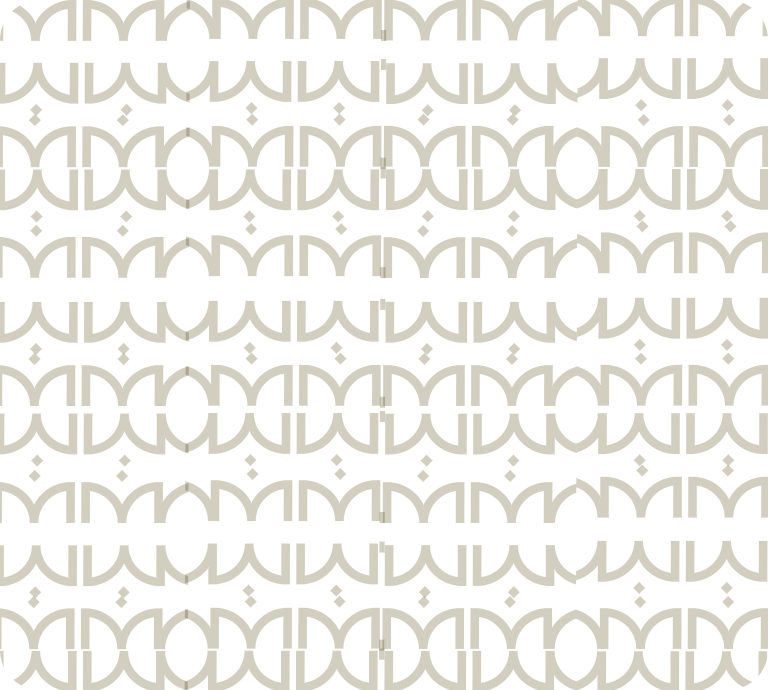
A Shadertoy shader for this pattern:

```glsl
#define CANVAS_WIDTH 768.0
#define COLUMN_PERIOD 389.5
#define ROW_PERIOD 241.0
#define LENS_AXIS 188.3
#define MOTIF_PITCH 88.0
#define RADIUS 36.5
#define HALF_STROKE 4.3
#define DIAMOND_SIZE 6.0
#define CORNER_RADIUS 40.0
#define ROW_ENDS vec4(12.0, 116.0, 118.0, 227.0)
#define PAPER vec3(1.0)
#define INK vec3(0.825, 0.812, 0.757)

float hash(vec2 p) {
    vec3 q = fract(vec3(p.xyx) * 0.1031);
    q += dot(q, q.yzx + 33.33);
    return fract((q.x + q.y) * q.z);
}

float boxDistance(vec2 p, vec2 halfSize) {
    vec2 q = abs(p) - halfSize;
    return max(q.x, q.y);
}

float ring(vec2 p) {
    return abs(length(p) - RADIUS) - HALF_STROKE;
}

// Two mirrored quarter arcs with upright bars, standing on y = 0
float archPair(vec2 p) {
    vec2 q = vec2(abs(p.x) - RADIUS, p.y);
    return min(max(ring(q), q.x), abs(q.x) - HALF_STROKE);
}

// One half-panel row: x runs outward from the lens axis, y from the free end
float panelRow(vec2 p, vec2 id, float spread, float overlap) {
    float first = 63.5 + spread;
    float index = clamp(round((p.x - first) / MOTIF_PITCH), 0.0, 1.0);
    vec2 local = vec2(p.x - first - index * MOTIF_PITCH, p.y);

    float lens = max(ring(p + vec2(11.0, 0.0)), p.x - 27.0);
    float arches = min(archPair(local), lens);
    arches = max(arches, max(-p.y, p.y - RADIUS - HALF_STROKE));
    arches = max(arches, -p.x - overlap);

    // Diamond floating beyond the crown, slightly off centre
    float wobble = 3.0 * (hash(id + index * 17.0) - 0.5);
    vec2 d = abs(local - vec2(wobble, RADIUS + HALF_STROKE + 6.2));
    float diamond = (d.x + d.y - DIAMOND_SIZE) * 0.7071;
    return min(arches, diamond);
}

vec3 stain(float dist, float pixel) {
    return mix(vec3(1.0), INK, clamp(0.5 - dist / pixel, 0.0, 1.0));
}

void mainImage(out vec4 fragColor, in vec2 fragCoord) {
    float pixel = CANVAS_WIDTH / iResolution.x;
    vec2 size = iResolution.xy * pixel;
    vec2 p = vec2(fragCoord.x, iResolution.y - fragCoord.y) * pixel;

    // Vertical repeat, with a slight lean
    float x = p.x + 0.003 * p.y;
    float cell = floor((p.y - 51.0) / ROW_PERIOD);
    float y = p.y - 51.0 - cell * ROW_PERIOD;
    float oddCell = mod(cell, 2.0);
    vec3 color = PAPER;

    for (int col = 0; col < 4; col++) {
        // Panels mirror about the lens axes
        float side = col % 2 == 0 ? -1.0 : 1.0;
        float axis = LENS_AXIS + COLUMN_PERIOD * float(col / 2);
        float outward = (x - axis) * side;
        float overlap = col < 2 ? 1.6 : 0.0;

        for (int row = 0; row < 4; row++) {
            bool hanging = row % 2 == 0;
            bool outer = row == 0 || row == 3;
            vec2 id = vec2(col, float(row) + 4.0 * cell + 8.0);

            // Misregistration between panels and cells
            float shift = oddCell * (row < 2 ? -2.0 : 3.5);
            if (outer && side > 0.0) shift -= 1.5 * float(col);
            shift += hash(id + 5.0) - 0.5;
            float rise = (y - ROW_ENDS[row] - shift) * (hanging ? 1.0 : -1.0);
            vec2 q = vec2(outward, rise);
            color *= stain(panelRow(q, id, hanging ? -1.0 : 1.2, overlap), pixel);

            // Stubs bridging the central seam
            if (col == 1) {
                float stub = boxDistance(q - vec2(195.4, 3.5), vec2(2.6, 5.5));
                color *= stain(stub, pixel);
            }
        }
    }

    // Rounded sheet corners
    vec2 corner = max(abs(p - 0.5 * size) - 0.5 * size + CORNER_RADIUS, 0.0);
    float sheet = clamp(0.5 - (length(corner) - CORNER_RADIUS) / pixel, 0.0, 1.0);
    fragColor = vec4(mix(PAPER, color, sheet), 1.0);
}
```
